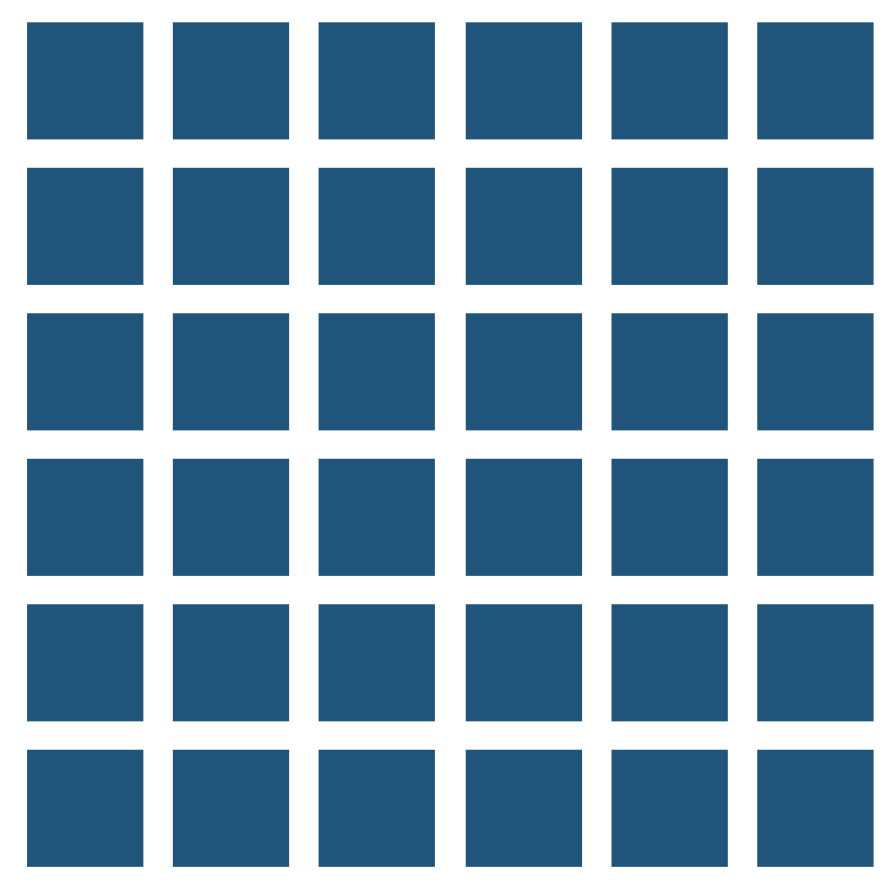
Write a WebGL 2 fragment shader that draws this pattern.

```glsl
#version 300 es
precision highp float;

#define HALF_COUNT 3.0
#define PITCH vec2(0.1634, 0.1631)
#define TILE_SIZE vec2(0.1304, 0.1313)
#define GRID_CENTER vec2(0.0026, 0.0016)
#define MIDDLE_SHIFT 0.0008
#define TILE_COLOR vec3(0.120, 0.335, 0.478)
#define GAP_COLOR vec3(1.0)

uniform vec2 u_resolution;
out vec4 fragColor;

// Box-filtered coverage of an axis-aligned rectangle
float rectCoverage(vec2 p, vec2 halfSize, float pixel) {
    vec2 inside = clamp(0.5 + (halfSize - abs(p)) / pixel, 0.0, 1.0);
    return inside.x * inside.y;
}

void main() {
    float pixel = 1.0 / u_resolution.y;
    vec2 p = (gl_FragCoord.xy - 0.5 * u_resolution) * pixel - GRID_CENTER;

    // Slightly wider gutter between the two middle columns
    p.x -= sign(p.x) * MIDDLE_SHIFT;

    // Finite grid: clamping the cell index keeps the margins empty
    vec2 cell = clamp(floor(p / PITCH), -HALF_COUNT, HALF_COUNT - 1.0);
    vec2 local = p - (cell + 0.5) * PITCH;

    float tile = rectCoverage(local, 0.5 * TILE_SIZE, pixel);
    fragColor = vec4(mix(GAP_COLOR, TILE_COLOR, tile), 1.0);
}
```
